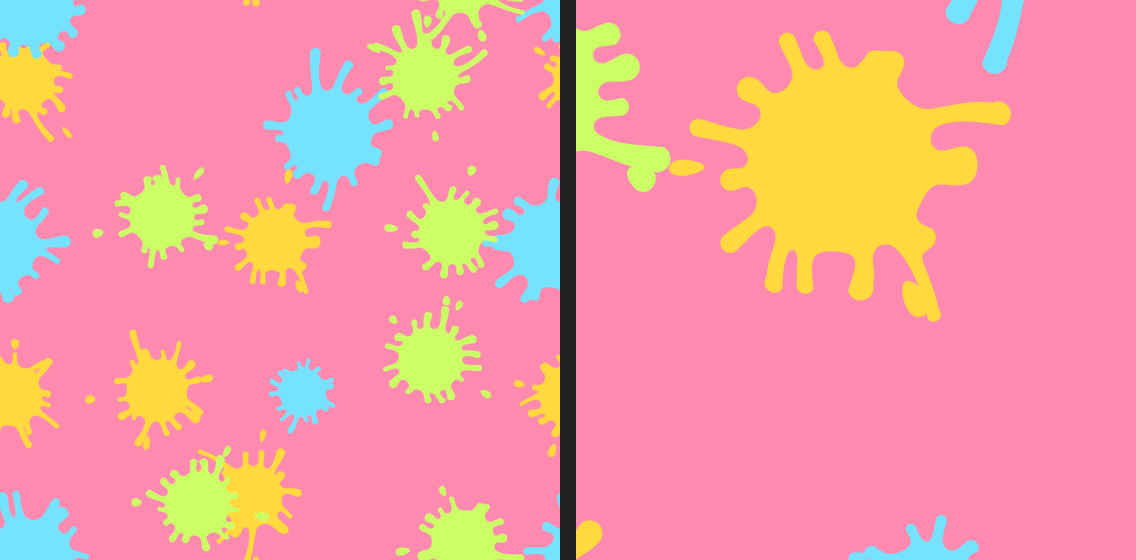
Left: the whole. Right: its middle third, enlarged.
This pattern is drawn by a WebGL 1 fragment shader. Its source:

```glsl
precision highp float;

uniform vec2 u_resolution;

#define PINK vec3(1.00, 0.54, 0.69)
#define BLUE vec3(0.46, 0.89, 1.00)
#define GREEN vec3(0.80, 1.00, 0.40)
#define YELLOW vec3(1.00, 0.85, 0.24)
#define GRID 4.0
#define JITTER 0.16
#define BLUE_RADIUS 0.079
#define SMALL_RADIUS 0.043
#define GREEN_RADIUS 0.058
#define YELLOW_RADIUS 0.056
#define ARMS 16
#define DROPS 3

const float TAU = 6.2831853;

vec4 hash4(vec2 s) {
  float phase = dot(s, vec2(12.9898, 78.233));
  return fract(sin(phase + vec4(0.0, 1.7, 3.1, 4.9)) * 43758.5453);
}

float smoothMin(float a, float b, float k) {
  float h = max(k - abs(a - b), 0.0) / k;
  return min(a, b) - h * h * k * 0.25;
}

// Coordinates along and across a ray leaving the origin at an angle
vec2 alongRay(vec2 p, float angle) {
  vec2 dir = vec2(cos(angle), sin(angle));
  return vec2(dot(p, dir), dir.x * p.y - dir.y * p.x);
}

// Bent arm with a flared root, a thin neck and a round, swollen tip
float armDistance(vec2 p, float angle, vec4 rnd) {
  float reach = 0.27 + 0.25 * rnd.y + 0.85 * pow(rnd.x, 5.0);
  float bend = (rnd.w - 0.5) * 0.7;
  vec2 q = alongRay(p, angle);
  float t = clamp((q.x - 0.85) / reach, 0.0, 1.0);
  float root = 0.12 * pow(1.0 - t, 3.0);
  float width = root + mix(0.055, mix(0.07, 0.14, rnd.z), smoothstep(0.2, 1.0, t));
  return length(q - vec2(0.85 + reach * t, bend * reach * t * t)) - width;
}

// Round body of radius one with arms merged into it
float splatDistance(vec2 p, float seed) {
  float d = length(p) - 0.96;
  for (int i = 0; i < ARMS; i++) {
    float n = float(i);
    vec4 rnd = hash4(vec2(seed, n));
    float angle = (n + 0.75 * fract(rnd.x * 7.0 + rnd.w)) * TAU / float(ARMS);
    d = smoothMin(d, armDistance(p, angle, rnd), 0.16);
  }
  return d;
}

// Loose oval drops flung away from the body
float dropsDistance(vec2 p, float seed) {
  float d = 10.0;
  for (int i = 0; i < DROPS; i++) {
    vec4 rnd = hash4(vec2(seed + 31.0, float(i)));
    vec2 q = alongRay(p, (float(i) + rnd.x) * TAU / float(DROPS));
    q.x -= mix(1.6, 2.2, rnd.y);
    vec2 size = vec2(mix(0.14, 0.23, rnd.z), mix(0.08, 0.13, rnd.w));
    q.y *= 1.0 - 0.25 * q.x / size.x;
    d = min(d, (length(q / size) - 1.0) * size.y);
  }
  return d;
}

void main() {
  vec2 uv = gl_FragCoord.xy / u_resolution;
  float edge = 0.8 / min(u_resolution.x, u_resolution.y);
  vec2 grid = uv * GRID + vec2(0.4, 0.3);
  vec3 layers = vec3(1.0); // distances to blue, green and yellow

  for (int y = -1; y <= 1; y++) {
    for (int x = -1; x <= 1; x++) {
      vec2 cell = floor(grid) + vec2(float(x), float(y));
      vec2 id = mod(cell, GRID);
      float seed = id.x + id.y * GRID + 3.0;
      vec2 offset = (hash4(vec2(seed, 57.0)).xy - 0.5) * JITTER;
      vec2 p = (grid - cell - 0.5) / GRID - offset;

      // Spread the colours evenly; the fourth slot varies by row
      float kind = mod(id.x + 2.0 * id.y, 4.0);
      if (kind > 2.5) {
        if (id.y > 2.5) continue;
        kind = abs(id.y - 1.0) < 0.5 ? 2.0 : 1.0;
      }

      if (kind < 0.5) {
        float r = abs(id.y - 1.0) < 0.5 ? SMALL_RADIUS : BLUE_RADIUS;
        layers.x = min(layers.x, splatDistance(p / r, seed) * r);
      } else {
        float r = kind < 1.5 ? GREEN_RADIUS : YELLOW_RADIUS;
        float d = min(splatDistance(p / r, seed), dropsDistance(p / r, seed)) * r;
        if (kind < 1.5) layers.y = min(layers.y, d);
        else layers.z = min(layers.z, d);
      }
    }
  }

  // Stack the paints
  vec3 cover = 1.0 - smoothstep(-edge, edge, layers);
  vec3 color = mix(PINK, YELLOW, cover.z);
  color = mix(color, BLUE, cover.x);
  color = mix(color, GREEN, cover.y);
  gl_FragColor = vec4(color, 1.0);
}
```
